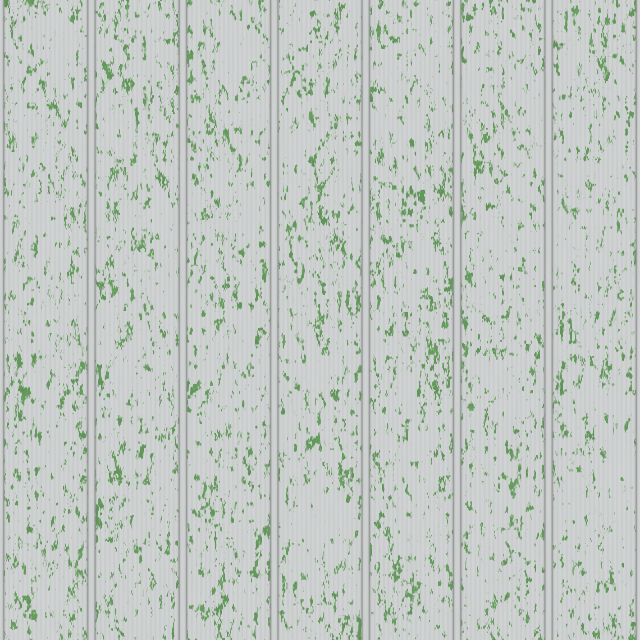
Write a Shadertoy shader that draws this texture.

```glsl
const float BOARDS = 7.0;            // boards across the canvas
const float RIBS = 20.0;             // fine ribs per board
const float BEAD_HALF = 0.040;       // half width of the joint bead, in boards
const float GROOVE_WIDTH = 0.0100;   // softness of the dark grooves, in boards
const vec2 FLAKE_CELLS = vec2(158.0, 74.0);
const vec2 CLUSTER_CELLS = vec2(24.0, 13.0);
const float FLAKE_LEVEL = 0.678;     // higher leaves more paint
const float FLAKE_SOFT = 0.078;
const float CLUSTER_GAIN = 0.13;
const float EDGE_WEAR = 0.03;
const float RIB_WEAR = 0.012;
const float RIB_DEPTH = 0.030;
const vec3 PAINT = vec3(0.815, 0.825, 0.825);
const vec3 GROOVE = vec3(0.55, 0.56, 0.555);
const vec3 UNDERCOAT = vec3(0.39, 0.60, 0.36);

float hash(vec2 p) {
    vec3 q = fract(vec3(p.xyx) * 0.1031);
    q += dot(q, q.yzx + 33.33);
    return fract((q.x + q.y) * q.z);
}

float noise(vec2 p) {
    vec2 cell = floor(p), f = fract(p);
    f = f * f * (3.0 - 2.0 * f);
    float low = mix(hash(cell), hash(cell + vec2(1.0, 0.0)), f.x);
    float high = mix(hash(cell + vec2(0.0, 1.0)), hash(cell + 1.0), f.x);
    return mix(low, high, f.y);
}

// Ragged layered noise in the range 0 to 1
float raggedNoise(vec2 p) {
    float sum = 0.0, total = 0.0, weight = 1.0;
    for (int i = 0; i < 3; i++) {
        sum += weight * noise(p);
        total += weight;
        p = p * 2.03 + vec2(17.3, 41.7);
        weight *= 0.7;
    }
    return sum / total;
}

void mainImage(out vec4 fragColor, in vec2 fragCoord) {
    vec2 uv = fragCoord / iResolution.xy;
    float across = uv.x * BOARDS;
    float board = floor(across);
    float pixel = BOARDS / iResolution.x;
    float jointDist = 0.5 - abs(fract(across) - 0.5);
    float face = smoothstep(-pixel, pixel, jointDist - BEAD_HALF);

    // Ribbed paint, with slight tone changes along the grain
    float rib = 0.5 + 0.5 * cos(6.28318 * RIBS * across);
    float grain = noise(uv * vec2(260.0, 30.0)) - 0.5;
    vec3 color = PAINT - face * RIB_DEPTH * rib * rib + 0.012 * grain;

    // Flaked paint: shifted per board, clustered, heavier beside the joints
    vec2 shift = vec2(board * 5.37, hash(vec2(board, 9.0)) * 50.0);
    float flake = raggedNoise(uv * FLAKE_CELLS + shift);
    flake += CLUSTER_GAIN * (noise(uv * CLUSTER_CELLS + shift + 60.0) - 0.5);
    flake += EDGE_WEAR * exp(-max(jointDist - BEAD_HALF, 0.0) / 0.03);
    flake += RIB_WEAR * (rib - 0.5);
    float bare = face * smoothstep(-FLAKE_SOFT, FLAKE_SOFT, flake - FLAKE_LEVEL);
    vec3 undercoat = UNDERCOAT * (0.95 + 0.10 * noise(uv * 90.0));
    color = mix(color, undercoat, bare);

    // Bead rounding and the groove on each of its sides
    float grooveDist = (jointDist - BEAD_HALF) / max(GROOVE_WIDTH, 0.6 * pixel);
    float groove = exp(-grooveDist * grooveDist);
    float shade = exp(-abs(grooveDist) * 0.6);
    color *= 1.0 - 0.06 * shade;
    color = mix(color, GROOVE, 0.75 * groove);

    fragColor = vec4(color, 1.0);
}
```
